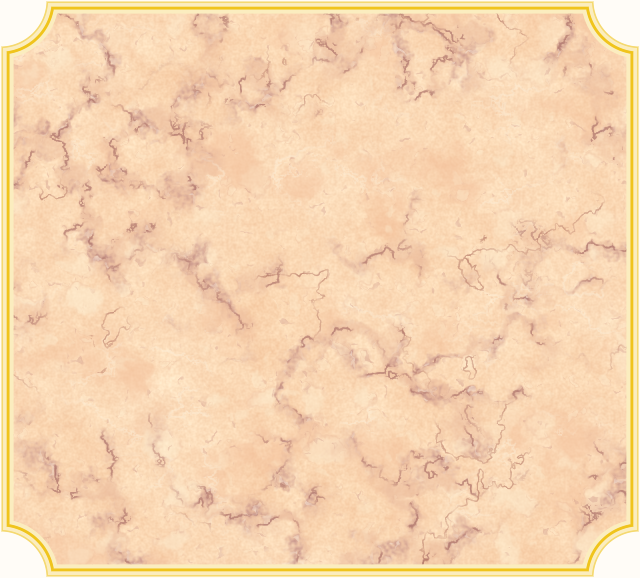
Give the GLSL for this texture, as a WebGL 2 fragment shader.

```glsl
#version 300 es
precision highp float;

uniform vec2 u_resolution;
out vec4 fragColor;

vec2 hash2(vec2 p) {
    vec3 q = fract(vec3(p.xyx) * vec3(0.1031, 0.103, 0.0973));
    q += dot(q, q.yzx + 33.33);
    return fract((q.xx + q.yz) * q.zy);
}

float gradientDot(vec2 cell, vec2 offset) {
    float angle = 6.2832 * hash2(cell).x;
    return dot(vec2(cos(angle), sin(angle)), offset);
}

// Gradient noise, centred on zero
float noise(vec2 p) {
    vec2 i = floor(p), f = fract(p);
    vec2 u = f * f * f * (f * (f * 6.0 - 15.0) + 10.0);
    vec2 e = vec2(1.0, 0.0);
    float low = mix(gradientDot(i, f), gradientDot(i + e, f - e), u.x);
    float high = mix(gradientDot(i + e.yx, f - e.yx), gradientDot(i + 1.0, f - 1.0), u.x);
    return 1.4 * mix(low, high, u.y);
}

float fbm(vec2 p) {
    float sum = 0.0, amplitude = 0.55;
    for (int i = 0; i < 5; i++) {
        sum += amplitude * noise(p);
        p = mat2(1.6, 1.2, -1.2, 1.6) * p + 17.3;
        amplitude *= 0.5;
    }
    return sum;
}

// Approximate distance to the zero contour, in canvas heights
float contourDistance(float value) {
    float slope = length(vec2(dFdx(value), dFdy(value))) * u_resolution.y;
    return abs(value) / max(slope, 1.5);
}

// Scattered rounded inclusions: x is the fill, y is the rim
vec2 pebbles(vec2 p, float density) {
    vec2 cell = floor(p), result = vec2(0.0);
    for (int k = 0; k < 9; k++) {
        vec2 id = cell + vec2(k % 3 - 1, k / 3 - 1);
        vec2 rnd = hash2(id + 71.0), size = hash2(id + 139.0);
        vec2 d = p - id - 0.2 - 0.6 * rnd;
        float tilt = 6.2832 * size.y;
        d = mat2(cos(tilt), sin(tilt), -sin(tilt), cos(tilt)) * d;
        float r = length(d * vec2(1.0, 1.0 + 0.9 * rnd.x)) - mix(0.12, 0.5, size.x * size.x);
        float present = step(hash2(id + 211.0).x, density);
        result.x = max(result.x, present * (1.0 - smoothstep(-0.2, 0.06, r)) * (0.4 + 0.6 * rnd.y));
        result.y = max(result.y, present * (1.0 - smoothstep(0.0, 0.08, abs(r))));
    }
    return result;
}

vec3 marble(vec2 p) {
    vec2 wobble = vec2(noise(p * 23.0), noise(p * 23.0 + 40.0));
    vec2 q = p + 0.012 * wobble + 0.007 * vec2(noise(p * 65.0), noise(p * 65.0 + 9.0));
    q += 0.003 * vec2(noise(p * 140.0 + 3.0), noise(p * 140.0 + 19.0));
    float cloud = fbm(p * 5.0 + 3.0), mottle = fbm(q * 19.0 + 31.0);
    float grain = noise(p * 120.0) + noise(p * 230.0 + 5.0);

    // Warm ground
    vec3 color = vec3(0.984, 0.852, 0.712);
    color += vec3(0.008, 0.035, 0.05) * cloud + vec3(0.022, 0.06, 0.07) * mottle;
    color += vec3(0.014, 0.027, 0.032) * grain;
    float blush = smoothstep(0.08, 0.45, fbm(q * 6.5 + 57.0));
    color = mix(color, vec3(0.955, 0.755, 0.61), 0.55 * blush);

    // Pale shell fragments
    vec2 large = pebbles(q * 12.0, 0.5), small = pebbles(q * 31.0 + 8.0, 0.45);
    color = mix(color, vec3(0.992, 0.925, 0.81), 0.55 * large.x + 0.4 * small.x * (1.0 - large.x));
    float rim = (0.26 * large.y + 0.24 * small.y) * smoothstep(-0.1, 0.3, mottle);
    color = mix(color, vec3(0.90, 0.71, 0.60), rim);
    float shell = contourDistance(fbm(q * vec2(6.0, 11.0) + 83.0));
    color = mix(color, vec3(0.99, 0.93, 0.84), 0.5 * (1.0 - smoothstep(0.0, 0.004, shell)) * smoothstep(0.0, 0.3, cloud));

    // Speckled mineral bands with broken cracks
    float patches = smoothstep(-0.1, 0.35, fbm(q * 17.0 + 91.0));
    float speckle = 0.6 + 0.7 * noise(p * 150.0 + 4.0);
    float flecks = smoothstep(0.2, 0.5, noise(q * 85.0 + 60.0));
    for (float k = 0.0; k < 2.0; k++) {
        float region = smoothstep(-0.1, 0.25, noise(p * 3.1 + 12.4 + 37.0 * k) + 0.6 * noise(p * 9.0 + 2.0 + k));
        float field = fbm(q * (3.6 + 1.6 * k) + 21.0 + 43.0 * k);
        float band = (1.0 - smoothstep(0.0, 0.12, abs(field))) * region;
        color = mix(color, vec3(0.91, 0.72, 0.605), 0.5 * band);
        color = mix(color, vec3(0.75, 0.55, 0.53), clamp(0.7 * band * patches * speckle, 0.0, 0.8));
        color = mix(color, vec3(0.97, 0.91, 0.86), 0.5 * flecks * band * patches);
        float crack = 1.0 - smoothstep(0.0004, 0.0032, contourDistance(field));
        float broken = smoothstep(-0.1, 0.3, noise(p * 24.0 + 6.0 + k) + 0.4 * noise(p * 70.0 + k));
        color = mix(color, vec3(0.66, 0.43, 0.40), 0.65 * crack * broken * region);
    }

    // Long hairlines and dark pits
    float hairline = 1.0 - smoothstep(0.0002, 0.0024, contourDistance(fbm(q * 2.8 + 133.0) + 0.06));
    hairline *= smoothstep(0.0, 0.25, noise(p * 4.3 + 77.0)) * (0.65 + 0.6 * noise(p * 45.0));
    color = mix(color, vec3(0.70, 0.46, 0.39), 0.65 * hairline);
    float pits = smoothstep(0.4, 0.7, noise(q * 80.0 + 150.0)) * smoothstep(-0.1, 0.3, mottle);
    return mix(color, vec3(0.82, 0.62, 0.56), 0.4 * pits);
}

void main() {
    float pixel = 1.0 / u_resolution.y;
    vec2 p = gl_FragCoord.xy * pixel;
    vec2 halfSize = 0.5 * u_resolution * pixel;

    // Inset from the plaque outline with scooped corners
    vec2 edge = halfSize - abs(p - halfSize);
    float inset = min(min(edge.x, edge.y), length(edge) - 0.078);

    // Nested border lines
    vec3 cream = vec3(0.985, 0.93, 0.75);
    float aa = 0.6 * pixel;
    vec3 color = vec3(1.0, 0.99, 0.97);
    color = mix(color, vec3(0.96, 0.85, 0.44), smoothstep(-aa, aa, inset - 0.0025));
    color = mix(color, cream, smoothstep(-aa, aa, inset - 0.0053));
    color = mix(color, vec3(0.94, 0.77, 0.11), smoothstep(-aa, aa, inset - 0.0115));
    color = mix(color, cream, smoothstep(-aa, aa, inset - 0.0165));
    color = mix(color, marble(p), smoothstep(-aa, aa, inset - 0.0235));
    fragColor = vec4(clamp(color, 0.0, 1.0), 1.0);
}
```
